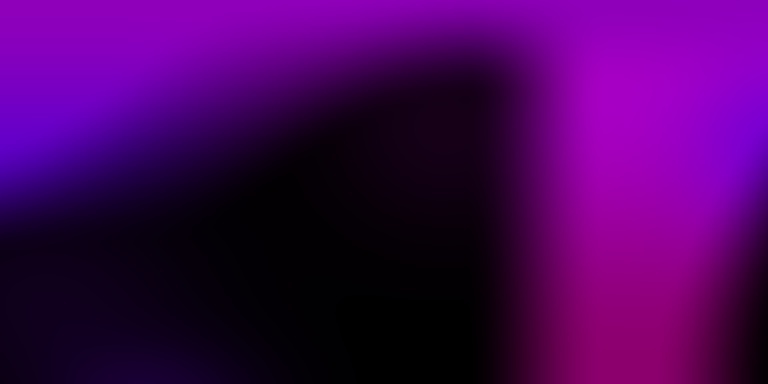
Reproduce this background procedurally as a Shadertoy shader.

```glsl
const vec3 TOP_PURPLE  = vec3(0.56, 0.0, 0.73);
const vec3 LEFT_VIOLET = vec3(0.36, 0.0, 0.80);
const vec3 BAND_BRIGHT = vec3(0.66, 0.0, 0.77);
const vec3 BAND_LOW    = vec3(0.55, 0.0, 0.43);
const vec3 RIM_VIOLET  = vec3(0.46, 0.0, 0.83);
const vec3 INDIGO_GLOW = vec3(0.09, 0.0, 0.19);
const vec3 LEFT_HAZE   = vec3(0.06, 0.0, 0.11);
const vec3 PLUM_HAZE   = vec3(0.085, 0.0, 0.095);

const vec2  SHEET_HEIGHT   = vec2(0.46, 0.89);  // lower edge at left and right
const float SHEET_SOFTNESS = 0.15;
const float SHEET_SPREAD   = 0.14;              // extra blur along the slope
const vec2  BAND_LEFT      = vec2(0.605, 0.79);
const float BAND_RIGHT     = 0.93;
const float BAND_FLARE     = 0.30;              // widening towards the top
const float BAND_SOFTNESS  = 0.085;

float glow(vec2 p, vec2 center, vec2 radius) {
    vec2 d = (p - center) / radius;
    return exp(-dot(d, d));
}

// Purple sheet hanging from the top, deepest at the left
float sheetCoverage(vec2 p) {
    float edge = mix(SHEET_HEIGHT.x, SHEET_HEIGHT.y, smoothstep(-0.1, 0.62, p.x));
    float blur = SHEET_SOFTNESS + SHEET_SPREAD * glow(p, vec2(0.27, p.y), vec2(0.16, 1.0));
    return smoothstep(edge - blur, edge + blur, p.y);
}

vec3 sheetColor(vec2 p) {
    float violet = (1.0 - smoothstep(0.15, 0.5, p.x)) * (1.0 - smoothstep(0.5, 1.0, p.y));
    return mix(TOP_PURPLE, LEFT_VIOLET, violet);
}

// Magenta band with a right edge that flares upwards
float bandCoverage(vec2 p) {
    float edge = BAND_RIGHT + BAND_FLARE * p.y * p.y;
    float right = 1.0 - smoothstep(edge - BAND_SOFTNESS, edge + BAND_SOFTNESS, p.x);
    return smoothstep(BAND_LEFT.x, BAND_LEFT.y, p.x) * right;
}

vec3 bandColor(vec2 p) {
    vec3 color = mix(BAND_LOW, BAND_BRIGHT, smoothstep(0.05, 0.75, p.y));
    color = mix(color, TOP_PURPLE, smoothstep(0.75, 1.0, p.y));
    return mix(color, RIM_VIOLET, glow(p, vec2(1.02, 0.62), vec2(0.12, 0.23)));
}

void mainImage(out vec4 fragColor, in vec2 fragCoord) {
    vec2 p = fragCoord / iResolution.xy;

    // Faint light in the dark field
    vec3 color = INDIGO_GLOW * glow(p, vec2(0.20, -0.05), vec2(0.14, 0.16));
    color += LEFT_HAZE * glow(p, vec2(0.06, 0.22), vec2(0.20, 0.27));
    color += PLUM_HAZE * glow(p, vec2(0.58, 0.67), vec2(0.15, 0.27));

    // Bright layers
    color = mix(color, sheetColor(p), sheetCoverage(p));
    color = mix(color, bandColor(p), bandCoverage(p));

    fragColor = vec4(color, 1.0);
}
```
